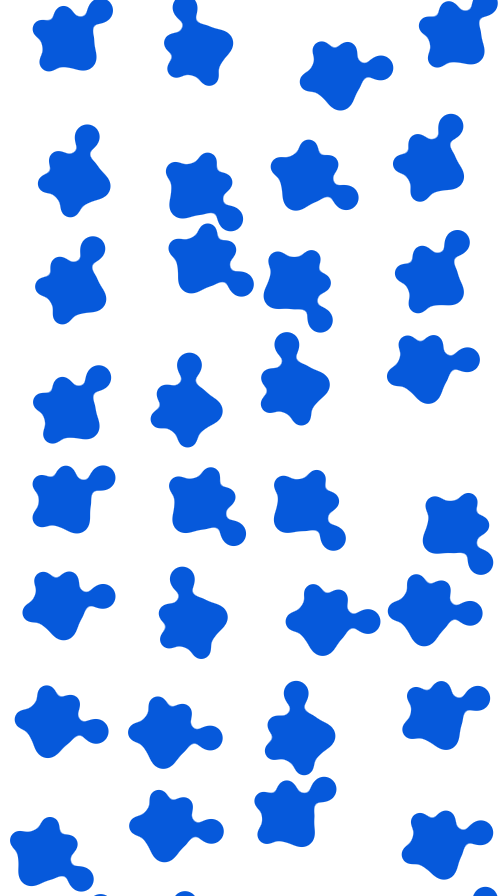
Reproduce this pattern procedurally as a Shadertoy shader.

```glsl
const vec3 PAPER = vec3(1.0);
const vec3 INK = vec3(0.025, 0.35, 0.86);
const vec2 GRID = vec2(4.0, 8.0);          // whole cells per tile
const vec2 JITTER = vec2(0.40, 0.42);      // scatter, share of a cell
const vec2 CENTER = vec2(0.46, 0.51);      // rest place inside a cell
const float BLOB_SIZE = 0.0694;            // share of the canvas width
const float TURN_MIN = -1.0;               // arm direction, radians
const float TURN_MAX = 1.9;
const float TURN_BIAS = 1.25;

// Blob proportions, in blob sizes
const float BODY_RADIUS = 0.75;
const vec2 BODY_CENTER = vec2(0.05, -0.02);
const float ARM_LENGTH = 1.33;
const float HAND_RADIUS = 0.35;
const float NECK_RADIUS = 0.17;
const float BLEND = 0.24;
const vec4 LOBE_ANGLE = vec4(0.93, 1.92, 3.26, 4.80);
const vec4 LOBE_REACH = vec4(0.77, 0.79, 0.76, 0.68);
const vec4 LOBE_RADIUS = vec4(0.26, 0.26, 0.27, 0.36);

vec3 hash3(vec2 cell) {
    vec3 q = fract(cell.xyx * vec3(0.1031, 0.1030, 0.0973) + 0.37);
    q += dot(q, q.yxz + 33.33);
    return fract((q.xxy + q.yzz) * q.zyx);
}

float smoothMin(float a, float b, float k) {
    float h = max(k - abs(a - b), 0.0) / k;
    return min(a, b) - 0.25 * k * h * h;
}

vec2 direction(float angle) {
    return vec2(cos(angle), sin(angle));
}

// Lobed body with one round-ended arm along +x
float blobDistance(vec2 p) {
    float d = length(p - BODY_CENTER) - BODY_RADIUS;
    for (int i = 0; i < 4; i++) {
        vec2 lobe = LOBE_REACH[i] * direction(LOBE_ANGLE[i]);
        d = smoothMin(d, length(p - lobe) - LOBE_RADIUS[i], BLEND);
    }
    float neck = length(p - vec2(clamp(p.x, 0.0, ARM_LENGTH), 0.0)) - NECK_RADIUS;
    float hand = length(p - vec2(ARM_LENGTH, 0.0)) - HAND_RADIUS;
    return smoothMin(d, smoothMin(neck, hand, BLEND), BLEND);
}

// Nearest blob among the neighbouring cells; cell hashes wrap at the edges
float patternDistance(vec2 uv, float aspect) {
    vec2 cellSize = vec2(1.0, aspect) / GRID;
    vec2 gridPos = uv * GRID;
    vec2 home = floor(gridPos);
    float nearest = 1e3;
    for (int y = -1; y <= 1; y++) {
        for (int x = -1; x <= 1; x++) {
            vec2 cell = home + vec2(x, y);
            vec3 rnd = hash3(mod(cell, GRID));
            vec2 center = cell + CENTER + JITTER * (rnd.xy - 0.5);
            vec2 p = (gridPos - center) * cellSize / BLOB_SIZE;
            vec2 arm = direction(mix(TURN_MIN, TURN_MAX, pow(rnd.z, TURN_BIAS)));
            p = vec2(dot(p, arm), dot(p, vec2(-arm.y, arm.x)));
            nearest = min(nearest, blobDistance(p));
        }
    }
    return nearest * BLOB_SIZE;
}

void mainImage(out vec4 fragColor, in vec2 fragCoord) {
    vec2 uv = fragCoord / iResolution.xy;
    float d = patternDistance(uv, iResolution.y / iResolution.x);

    // One-pixel soft edge
    float coverage = clamp(0.5 - d * iResolution.x, 0.0, 1.0);
    fragColor = vec4(mix(PAPER, INK, coverage), 1.0);
}
```
